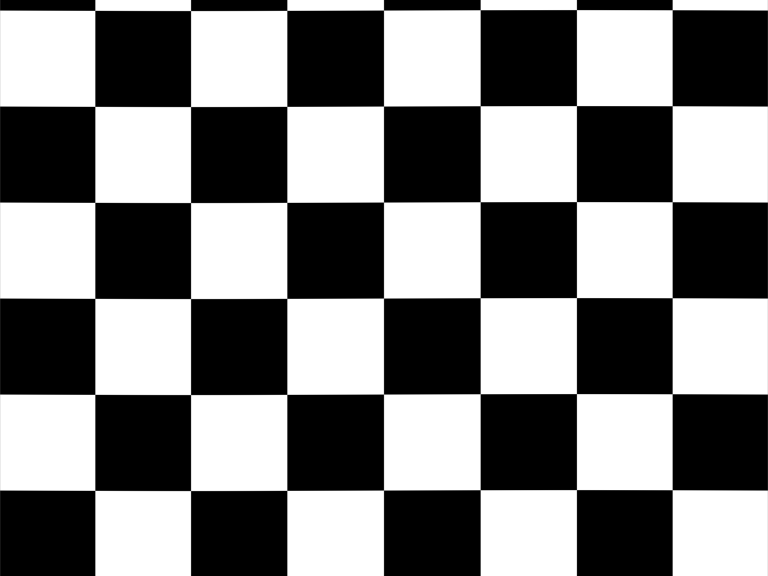
Give the GLSL for this pattern, as a Shadertoy shader.

```glsl
// Black and white checkerboard, eight columns by six rows, that tiles.
// Each axis gives a soft square wave of signs; their product picks the tone.
// A faint wrapping sine bends the grid so that it is not quite regular.

// Soft square wave: +1 on even cells, -1 on odd ones, ramped over edgeWidth.
vec2 squareWave(vec2 cell, vec2 edgeWidth) {
    vec2 signedDistance = 0.5 - abs(mod(cell + 0.5, 2.0) - 1.0);
    return clamp(signedDistance / edgeWidth, -1.0, 1.0);
}

void mainImage(out vec4 fragColor, in vec2 fragCoord) {
    vec2 uv = fragCoord / iResolution.xy;
    vec2 repeats = vec2(8.0, 6.0);

    // Grid raised slightly off the border, with a small periodic drift
    vec2 cell = uv * repeats + vec2(0.0, 0.11);
    cell += vec2(0.010, 0.005) * sin(6.28318 * uv.x);

    // Edge ramp of about one pixel, in cell units
    vec2 edgeWidth = 0.6 * repeats / iResolution.xy;
    vec2 wave = squareWave(cell, edgeWidth);

    // Matching signs are black, opposite signs white
    float tone = 0.5 - 0.5 * wave.x * wave.y;
    fragColor = vec4(vec3(tone), 1.0);
}
```
